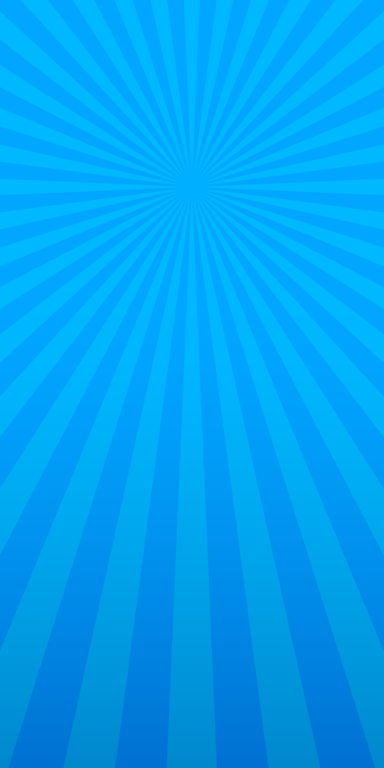
Give the GLSL for this background, as a Shadertoy shader.

```glsl
// Blue sunburst: even rays from a high centre, deepening toward the bottom edge.

#define CENTER vec2(0.4995, 0.7565)
#define RAY_COUNT 36.0
#define RAY_FILL 0.495
#define CORE_RADIUS 0.085
#define FADE_START 0.6
#define FADE_POWER 1.5
#define GAP_TOP vec3(0.0, 0.650, 1.0)
#define GAP_BOTTOM vec3(0.0, 0.440, 0.82)
#define RAY_TOP vec3(0.0, 0.720, 1.0)
#define RAY_BOTTOM vec3(0.0, 0.530, 0.80)

const float TAU = 6.2831853;

// Coverage of the light rays; offset is measured in canvas widths.
float rayCoverage(vec2 offset, float pixel) {
    float radius = length(offset);
    float sector = TAU / RAY_COUNT;
    float turn = atan(offset.x, -offset.y) / sector;
    float fromAxis = abs(fract(turn + 0.5) - 0.5);
    float edgeDistance = (0.5 * RAY_FILL - fromAxis) * sector * radius;
    return clamp(edgeDistance / pixel + 0.5, 0.0, 1.0);
}

void mainImage(out vec4 fragColor, in vec2 fragCoord) {
    vec2 uv = fragCoord / iResolution.xy;
    vec2 offset = (fragCoord - CENTER * iResolution.xy) / iResolution.x;

    // Rays melt into an even tone at the core
    float ray = rayCoverage(offset, 1.2 / iResolution.x);
    float contrast = smoothstep(0.0, CORE_RADIUS, length(offset));
    ray = mix(0.5, ray, contrast);

    // Both tones darken down the canvas
    float depth = clamp((FADE_START - uv.y) / FADE_START, 0.0, 1.0);
    depth = pow(depth, FADE_POWER);
    vec3 gapColor = mix(GAP_TOP, GAP_BOTTOM, depth);
    vec3 rayColor = mix(RAY_TOP, RAY_BOTTOM, depth);

    fragColor = vec4(mix(gapColor, rayColor, ray), 1.0);
}
```
